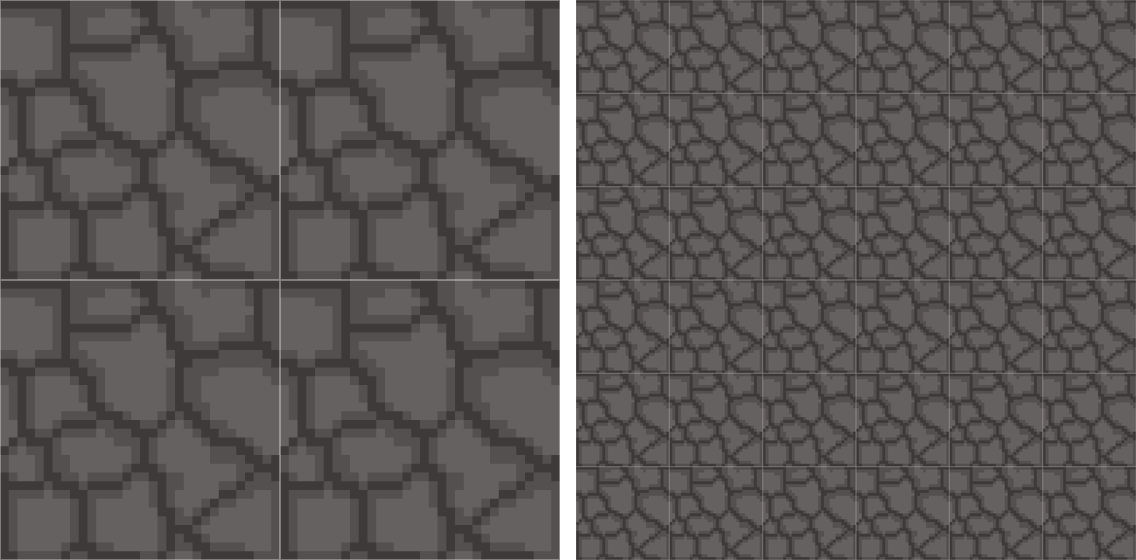
Left, the tile; right, the same tile 3 across and 3 down.
This texture is drawn by a Shadertoy shader. Its source:

```glsl
const float REPEATS = 2.0;           // tiles across and down
const float TEXELS = 32.0;           // square blocks along one tile
const vec2 GRID = vec2(3.0, 4.0);    // stones per tile; even row count keeps the stagger periodic
const float JITTER = 0.55;           // scatter of stone centres, in grid cells
const float SIZE_SPREAD = 3.6;       // extra reach of the largest stones, in blocks
const float SQUARENESS = 5.0;        // 2 = straight-cut cells, higher = boxier
const float WEAR = 0.75;             // share of lower and right rims in shade
const float DEEP_WEAR = 0.42;        // share of upper and left rims of double width
const float WEAR_RUN = 4.0;          // length of a worn run, divides TEXELS
const float SEAM_WIDTH = 0.0013;     // pale line between tiles, in canvas units
const float SEED = 4.7;

const vec3 FACE = vec3(0.400, 0.382, 0.380);
const vec3 RIM = vec3(0.328, 0.312, 0.310);
const vec3 JOINT = vec3(0.242, 0.229, 0.226);
const vec3 SEAM = vec3(0.950);

float hash(vec2 p) {
    return fract(sin(dot(p, vec2(127.1, 311.7)) + SEED) * 43758.5453);
}

// Index of the stone that owns a block: nearest scattered centre, wrapped per tile
float stoneAt(vec2 texel) {
    vec2 q = (texel + 0.5) / TEXELS * GRID;
    vec2 home = floor(q);
    float nearest = 1e5;
    float owner = 0.0;
    for (int y = -2; y <= 2; y++) {
        for (int x = -2; x <= 2; x++) {
            vec2 cell = home + vec2(x, y);
            vec2 id = mod(cell, GRID);
            vec2 jitter = vec2(hash(id), hash(id + 17.0)) - 0.5;
            vec2 centre = cell + 0.5 + JITTER * jitter;
            centre.x += 0.5 * mod(id.y, 2.0);
            vec2 d = abs(q - centre) * TEXELS / GRID + 1e-4;
            float reach = pow(dot(pow(d, vec2(SQUARENESS)), vec2(1.0)), 1.0 / SQUARENESS);
            reach -= SIZE_SPREAD * hash(id + 41.0);
            if (reach < nearest) {
                nearest = reach;
                owner = id.x + GRID.x * id.y;
            }
        }
    }
    return owner;
}

// True where another stone lies the given number of blocks to the left or above;
// a negative reach looks right and below
bool bordered(float stone, vec2 texel, float reach) {
    return abs(stone - stoneAt(texel - vec2(reach, 0.0))) > 0.5
        || abs(stone - stoneAt(texel + vec2(0.0, reach))) > 0.5;
}

// Flat colour of one block
vec3 blockColour(vec2 texel) {
    texel = mod(texel, TEXELS);
    float stone = stoneAt(texel);
    vec2 run = floor(texel / WEAR_RUN);

    // Joint along the left and upper border, then the shade inside it
    if (bordered(stone, texel, 1.0)) return JOINT;
    if (bordered(stone, texel, 2.0)) return RIM;

    // Patchy wear: wider shade, and shade on the opposite sides
    if (hash(run + 73.0) < WEAR && bordered(stone, texel, -1.0)) return RIM;
    if (hash(run + 29.0) < DEEP_WEAR && bordered(stone, texel, 3.0)) return RIM;
    return FACE;
}

void mainImage(out vec4 fragColor, in vec2 fragCoord) {
    vec2 uv = fragCoord / iResolution.xy;

    // Box filter over the blocks touched by this pixel
    vec2 footprint = REPEATS * TEXELS / iResolution.xy;
    vec2 corner = uv * REPEATS * TEXELS + 0.5 * footprint;
    vec2 upper = floor(corner);
    vec2 share = clamp((corner - upper) / footprint, 0.0, 1.0);
    vec3 colour = vec3(0.0);
    for (int y = 0; y < 2; y++) {
        for (int x = 0; x < 2; x++) {
            vec2 side = vec2(x, y);
            vec2 w = mix(share, 1.0 - share, side);
            if (w.x * w.y > 0.001) colour += w.x * w.y * blockColour(upper - side);
        }
    }

    // Pale hairline on the tile borders
    vec2 toBorder = abs(fract(uv * REPEATS + 0.5) - 0.5) / REPEATS;
    vec2 line = clamp((0.5 * SEAM_WIDTH - toBorder) * iResolution.xy + 0.5, 0.0, 1.0);
    line = min(line, SEAM_WIDTH * iResolution.xy);
    colour = mix(colour, SEAM, max(line.x, line.y));

    fragColor = vec4(colour, 1.0);
}
```
